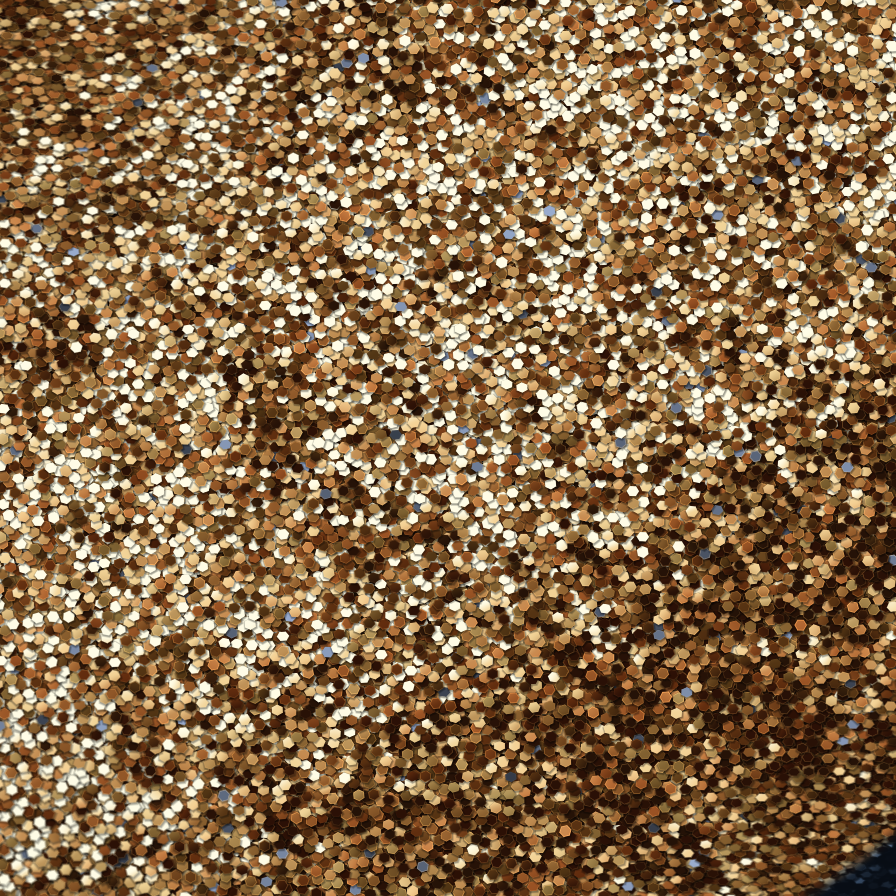
Give the GLSL for this texture, as a Shadertoy shader.

```glsl
// Gold hexagonal glitter on a curved surface, lit from the upper left.
// Jittered grids of tilted hexagon flakes are stacked back to front; each flake
// takes a random tone on a gold ramp, shifted by broad light and soft clusters.

vec3 hash3(vec3 p) {
    p = fract(p * vec3(0.1031, 0.1030, 0.0973));
    p += dot(p, p.yxz + 33.33);
    return fract((p.xxy + p.yxx) * p.zyx);
}

float valueNoise(vec2 p) {
    vec2 i = floor(p), f = fract(p);
    f = f * f * (3.0 - 2.0 * f);
    float a = hash3(vec3(i, 7.0)).x, b = hash3(vec3(i + vec2(1, 0), 7.0)).x;
    float c = hash3(vec3(i + vec2(0, 1), 7.0)).x, d = hash3(vec3(i + 1.0, 7.0)).x;
    return mix(mix(a, b, f.x), mix(c, d, f.x), f.y);
}

mat2 turn(float a) {
    return mat2(cos(a), sin(a), -sin(a), cos(a));
}

float hexagon(vec2 p, float apothem) {
    p = abs(p);
    return max(p.x * 0.866 + p.y * 0.5, p.y) - apothem;
}

// Dark brown through gold to blown-out highlight
vec3 goldRamp(float t) {
    vec3 c = vec3(0.15, 0.07, 0.03);
    c = mix(c, vec3(0.34, 0.20, 0.08), smoothstep(0.07, 0.27, t));
    c = mix(c, vec3(0.53, 0.37, 0.20), smoothstep(0.27, 0.48, t));
    c = mix(c, vec3(0.74, 0.58, 0.37), smoothstep(0.48, 0.68, t));
    c = mix(c, vec3(0.95, 0.83, 0.60), smoothstep(0.68, 0.83, t));
    return mix(c, vec3(1.0, 0.99, 0.90), smoothstep(0.83, 0.94, t));
}

void mainImage(out vec4 fragColor, in vec2 fragCoord) {
    vec2 p = fragCoord / iResolution.y;
    float grid = 84.0;
    float pixel = grid / iResolution.y;

    // Broad light: a dark diagonal band at lower right, dull upper left corner
    float across = dot(p - vec2(0.75, 0.22), vec2(-0.59, 0.81));
    float upperLeft = 1.0 - smoothstep(0.05, 0.5, length(p - vec2(0.0, 1.0)));
    float lowerRight = 1.0 - smoothstep(-0.25, -0.04, across);
    float lowerLeft = 1.0 - smoothstep(0.0, 0.4, length(p));
    float light = 0.34 * (smoothstep(-0.06, 0.3, across) - 0.70) + 0.10 * lowerRight;
    light += 0.26 * (valueNoise(p * 22.0) - 0.5) + 0.16 * (valueNoise(p * 9.0 + 40.0) - 0.5);

    // Foreshortening and lens blur grow toward the far corners
    float slope = max(upperLeft, lowerRight);
    float soft = max(0.6 * pixel, 0.06) + 0.13 * max(slope, lowerLeft);

    vec3 color = vec3(0.13, 0.06, 0.03);
    for (int layer = 0; layer < 5; layer++) {
        float k = float(layer);
        mat2 frame = turn(k * 1.3 + 0.4);
        vec2 g = frame * p * grid + k * 17.3 + 200.0;
        for (int n = 0; n < 9; n++) {
            vec2 cell = floor(g) + vec2(n % 3, n / 3) - 1.0;
            vec3 place = hash3(vec3(cell, k + 1.0));
            vec3 look = hash3(vec3(cell, k + 51.0));

            // Flake in canvas directions, squashed by its tilt
            vec2 q = (g - cell - 0.5 - 0.7 * (place.xy - 0.5)) * frame;
            float squash = mix(1.0, 0.68, slope) * mix(0.82, 1.0, look.z);
            vec2 stretch = vec2(1.0, 1.0 / squash);
            mat2 spin = turn(place.z * 6.283);
            float dist = hexagon(spin * (q * stretch), 0.51);
            float shade = hexagon(spin * ((q + vec2(-0.05, 0.09)) * stretch), 0.51);

            // Tone, with less contrast where the surface turns away
            float tone = 0.5 + 1.04 * (look.x - 0.5) + light;
            tone = mix(tone, 0.46 + 0.75 * (tone - 0.5), upperLeft * 0.8);
            tone += 0.07 * dot(q, vec2(-0.6, 0.8));
            vec3 flake = goldRamp(tone);

            // Copper to olive tint on dark flakes, a few blue-grey strays
            vec3 tint = mix(vec3(1.14, 0.87, 0.70), vec3(0.93, 1.04, 0.98), look.y);
            flake *= mix(tint, vec3(1.0), smoothstep(0.5, 0.9, tone));
            float stray = step(0.992, fract(look.y * 7.0 + look.z * 13.0));
            flake = mix(flake, vec3(0.40, 0.45, 0.54) * (0.5 + look.x), stray);

            // Thin rim catching light
            float rim = smoothstep(-0.13, -0.03, dist) * (1.0 - smoothstep(0.6, 0.85, tone));
            flake += rim * vec3(0.24, 0.18, 0.09) * look.z;

            color *= 1.0 - 0.36 * (1.0 - smoothstep(-0.02, 0.16 + soft, shade));
            color = mix(color, flake, 1.0 - smoothstep(-soft, soft, dist));
        }
    }

    // Dark blue cloth past the edge in the lower right corner
    float edge = dot(p - vec2(0.90, 0.0), vec2(-0.57, 0.82));
    float glint = dot(color, vec3(0.3, 0.5, 0.2));
    vec3 cloth = vec3(0.03, 0.05, 0.08) + vec3(0.34, 0.45, 0.58) * pow(glint, 3.0);
    color = mix(cloth, color, smoothstep(-0.012, 0.012, edge));

    fragColor = vec4(clamp(color, 0.0, 1.0), 1.0);
}
```
